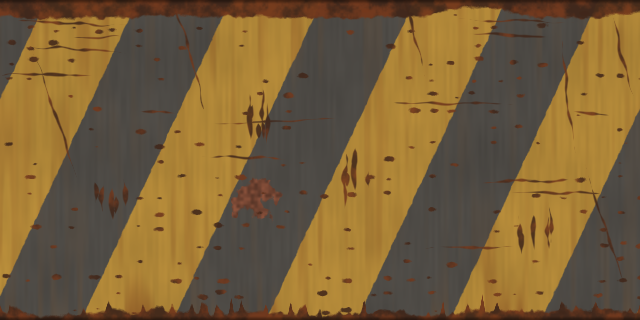
Write a Shadertoy shader that draws this texture.

```glsl
// Worn yellow and grey hazard stripes on rusty, scratched sheet metal.

// Lengths are in canvas heights.
const float STRIPE_PERIOD = 0.5756;
const float STRIPE_START  = 0.255;
const float STRIPE_WIDTH  = 0.286;
const float STRIPE_SLANT  = 0.465;
const float EDGE_WOBBLE   = 0.007;
const int   SCRATCHES     = 21;
const float SCRATCH_WIDTH = 0.0034;
const int   GASH_GROUPS   = 4;
const int   GASHES        = 5;
const vec2  CHIP_CELL     = vec2(0.066, 0.052);
const float CHIP_AMOUNT   = 0.36;
const vec2  PATCH_CENTER  = vec2(0.80, 0.37);
const float PATCH_RADIUS  = 0.068;

const vec3 YELLOW      = vec3(0.68, 0.52, 0.215);
const vec3 GREY        = vec3(0.30, 0.287, 0.268);
const vec3 STAIN       = vec3(0.54, 0.33, 0.14);
const vec3 RUST_DARK   = vec3(0.25, 0.15, 0.10);
const vec3 RUST_BRIGHT = vec3(0.45, 0.22, 0.11);
const vec3 BARE_PRIMER = vec3(0.47, 0.26, 0.18);

float hash(vec2 p) {
    vec3 q = fract(vec3(p.xyx) * 0.1031);
    q += dot(q, q.yzx + 33.33);
    return fract((q.x + q.y) * q.z);
}

float noise(vec2 p) {
    vec2 i = floor(p), f = fract(p);
    f = f * f * (3.0 - 2.0 * f);
    return mix(mix(hash(i), hash(i + vec2(1, 0)), f.x),
               mix(hash(i + vec2(0, 1)), hash(i + vec2(1, 1)), f.x), f.y);
}

float fbm(vec2 p) {
    float sum = 0.0, amp = 0.53;
    for (int i = 0; i < 4; i++) {
        sum += amp * noise(p);
        p = p * 2.03 + 17.3;
        amp *= 0.5;
    }
    return sum;
}

// Tapered, broken line of half length len through the origin along x.
float scratch(vec2 q, float len, float width, float seed, float aa) {
    q.y += 0.012 * (noise(vec2(q.x * 18.0, seed)) - 0.5);
    float t = q.x / len;
    float w = width * (0.4 + 1.3 * noise(vec2(q.x * 45.0, seed + 40.0)) - t * t);
    return 1.0 - smoothstep(w - aa, w + aa, abs(q.y));
}

// Long scratches: mostly level, every fourth one steep.
float scratches(vec2 p, float aspect, float aa) {
    float mask = 0.0;
    for (int i = 0; i < SCRATCHES; i++) {
        float s = float(i);
        vec2 c = vec2(aspect * hash(vec2(s, 1)), 0.06 + 0.88 * hash(vec2(s, 2)));
        float tilt = hash(vec2(s, 3)) - 0.5;
        float a = i % 4 == 0 ? 1.75 + 0.35 * tilt : 0.12 * tilt;
        float len = mix(0.04, 0.16, hash(vec2(s, 4)));
        vec2 q = mat2(cos(a), -sin(a), sin(a), cos(a)) * (p - c);
        mask = max(mask, scratch(q, len, SCRATCH_WIDTH, s, aa));
    }
    return mask;
}

// Groups of short upright gouges.
float gashes(vec2 p, float aspect, float aa) {
    float mask = 0.0;
    for (int g = 0; g < GASH_GROUPS; g++) {
        float s = float(g) + 60.0;
        vec2 c = vec2(aspect * (float(g) + hash(vec2(s, 1))) / float(GASH_GROUPS),
                      0.25 + 0.5 * hash(vec2(s, 2)));
        for (int k = 0; k < GASHES; k++) {
            vec2 o = vec2(hash(vec2(s, k + 5)) - 0.5, hash(vec2(s, k + 15)) - 0.5);
            vec2 q = p - c - o * vec2(0.11, 0.05);
            float len = mix(0.02, 0.075, hash(vec2(s, k + 25)));
            mask = max(mask, scratch(q.yx, len, 0.0055, s + float(k), aa));
        }
    }
    return mask;
}

// Small flat flakes, at most one per cell and thinned by a coarse noise.
float chips(vec2 p, float aa) {
    vec2 cell = floor(p / CHIP_CELL);
    vec2 jitter = vec2(hash(cell + 3.0), hash(cell + 31.0));
    vec2 q = p - (cell + mix(vec2(0.3), vec2(0.7), jitter)) * CHIP_CELL;
    float size = mix(0.003, 0.011, hash(cell + 57.0));
    float d = length(q * vec2(0.65, 1.3)) + 0.010 * (fbm(p * 75.0) - 0.5) - size;
    float present = step(hash(cell + 83.0), CHIP_AMOUNT * 1.6 * noise(cell * 0.4));
    return present * (1.0 - smoothstep(-aa, aa, d));
}

// Ragged corrosion creeping in from the top and bottom edges.
float borderRust(vec2 p, float aa) {
    float ragged = 0.024 * (fbm(p * 38.0) - 0.4);
    float top = 0.008 + 0.045 * smoothstep(0.25, 0.7, noise(vec2(p.x * 4.0, 7))) + ragged;
    float low = 0.004 + 0.026 * noise(vec2(p.x * 6.0, 19)) + ragged
              + 0.045 * pow(noise(vec2(p.x * 65.0, 29)), 4.0);
    float d = min(1.0 - p.y - top, p.y - low);
    return 1.0 - smoothstep(-aa, aa + 0.004, d);
}

void mainImage(out vec4 fragColor, in vec2 fragCoord) {
    vec2 p = fragCoord / iResolution.y;
    float aspect = iResolution.x / iResolution.y, aa = 1.0 / iResolution.y;

    // Slanted stripes with a slightly chipped edge
    float s = p.x - STRIPE_SLANT * p.y - STRIPE_START + EDGE_WOBBLE * (fbm(p * 55.0) - 0.5);
    float across = (fract(s / STRIPE_PERIOD) - 0.5 * STRIPE_WIDTH / STRIPE_PERIOD) * STRIPE_PERIOD;
    across = min(abs(across), STRIPE_PERIOD - abs(across));
    float stripe = 1.0 - smoothstep(-aa, aa, across - 0.5 * STRIPE_WIDTH);
    vec3 col = mix(GREY, YELLOW, stripe);

    // Mottling, upright grain and rusty runs
    col *= 0.90 + 0.13 * fbm(p * 6.0) + 0.07 * noise(p * vec2(110, 9));
    float nearEdge = exp(-9.0 * p.y) + 0.5 * exp(-7.0 * (1.0 - p.y));
    float runs = smoothstep(0.5, 0.95, noise(p * vec2(48, 3.5)));
    col = mix(col, STAIN, runs * (0.22 + 0.55 * nearEdge) * mix(0.3, 1.0, stripe));

    // Rust and bare primer
    float d = length(p - PATCH_CENTER) / PATCH_RADIUS;
    float patchMask = smoothstep(0.45, 0.6, fbm(p * 30.0) + 0.33 - 0.42 * d);
    col = mix(col, BARE_PRIMER * (0.75 + 0.5 * noise(p * 90.0)), 0.85 * patchMask);
    vec3 rust = mix(RUST_DARK, RUST_BRIGHT, smoothstep(0.3, 0.75, fbm(p * 24.0 + 9.0)));
    float damage = max(max(scratches(p, aspect, aa), gashes(p, aspect, aa)), chips(p, aa));
    col = mix(col, rust, 0.88 * damage);
    col = mix(col, rust, 0.95 * borderRust(p, aa));

    // Dark rim
    col *= mix(0.6, 1.0, smoothstep(0.0, 0.014, min(p.y, 1.0 - p.y)));
    fragColor = vec4(col, 1.0);
}
```
